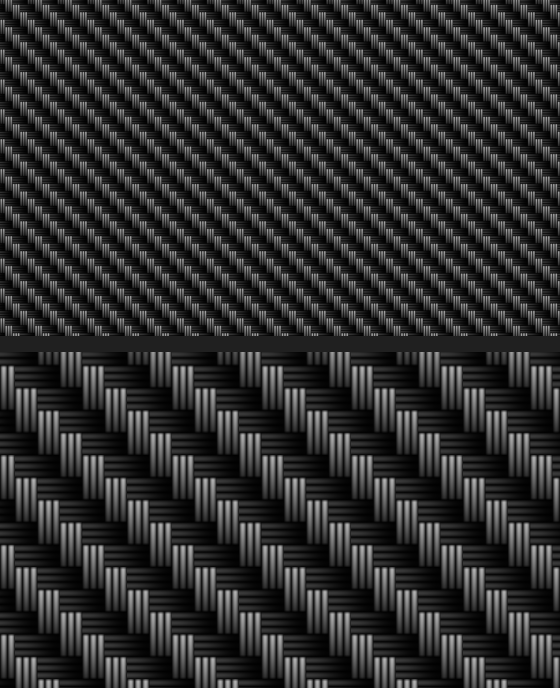
Top: the whole. Bottom: its middle third, enlarged.
This texture is drawn by a WebGL 2 fragment shader. Its source:

```glsl
#version 300 es
precision highp float;
// Carbon fibre twill: upright tows pass over two cells and under two, each
// column stepping one cell down, so light bundles form diagonal stairs.
// Every tow has three rounded strands and fades along its length.

uniform vec2 u_resolution;
out vec4 outColor;

// Rounded cross-section of three strands, 0 in the grooves and 1 on the crests
float strands(float across) {
    return abs(sin(across * 3.0 * 3.14159265));
}

// Grey level of the cloth; one unit is one cell and y runs downward
float weave(vec2 p) {
    vec2 cell = floor(p);
    vec2 local = p - cell;
    float phase = mod(cell.y - cell.x + 9.0, 4.0);

    // Upright tow: two cells long, lit at its upper end
    if (phase < 2.0) {
        float along = (phase + local.y) / 2.0;
        float tone = mix(0.74, 0.16, along);
        float ends = smoothstep(0.0, 0.06, along) * smoothstep(1.0, 0.95, along);
        return tone * mix(0.04, 1.0, strands(local.x)) * mix(0.4, 1.0, ends);
    }

    // Level tow: two cells long, sinking into shadow toward the right
    float along = (3.0 - phase + local.x) / 2.0;
    float tone = mix(0.23, 0.015, smoothstep(0.0, 1.0, along));
    return tone * mix(0.04, 1.0, strands(local.y));
}

void main() {
    const int SAMPLES = 4;
    float grey = 0.0;

    // Average a grid of samples over the pixel to smooth the edges
    for (int j = 0; j < SAMPLES; j++) {
        for (int i = 0; i < SAMPLES; i++) {
            vec2 offset = (vec2(i, j) + 0.5) / float(SAMPLES) - 0.5;
            vec2 point = gl_FragCoord.xy + offset;
            point.y = u_resolution.y - point.y;
            // 75 columns across make 18.75 repeats of four cells
            grey += weave(point / u_resolution.x * 75.0 - vec2(0.67, 0.6));
        }
    }
    outColor = vec4(vec3(grey / float(SAMPLES * SAMPLES)), 1.0);
}
```
